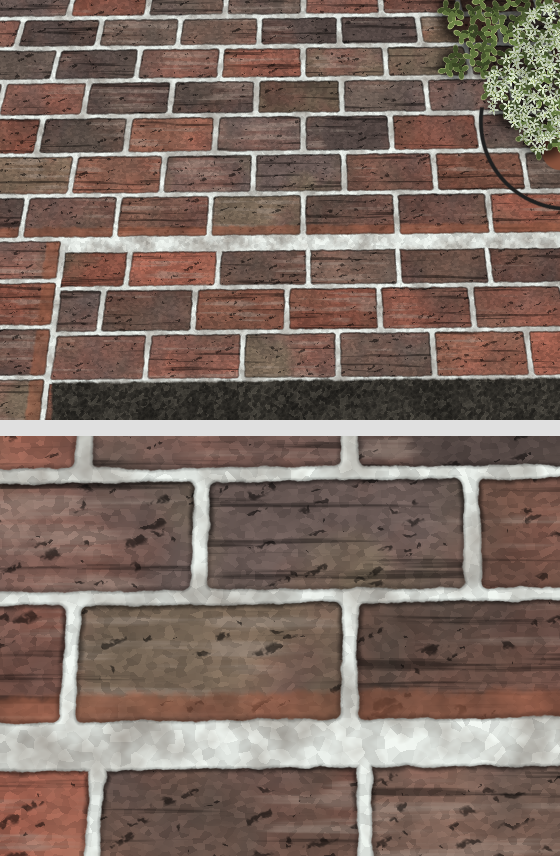
Top: the whole. Bottom: its middle third, enlarged.
Reproduce this texture procedurally as a Shadertoy shader.

```glsl
const vec3 MORTAR_LIGHT = vec3(.90, .92, .90);
const vec3 MORTAR_GREY = vec3(.62, .60, .57);
const vec3 BRICK_DARK = vec3(.37, .315, .30);
const vec3 BRICK_RED = vec3(.57, .345, .285);
const vec3 BRICK_OLIVE = vec3(.42, .375, .31);
const vec3 BRICK_ORANGE = vec3(.66, .40, .30);
const vec3 BRICK_DUST = vec3(.62, .57, .53);
const vec3 ASPHALT = vec3(.20, .19, .17);
const vec3 LEAF = vec3(.37, .45, .24);
const vec3 LEAF_RIM = vec3(.68, .73, .48);
const vec3 PETAL = vec3(.85, .89, .80);

struct Brick { vec2 id; vec2 q; vec2 size; };

vec2 hash2(vec2 p) {
  vec3 h = fract(p.xyx * vec3(.1031, .103, .0973));
  h += dot(h, h.yzx + 33.33);
  return fract((h.xx + h.yz) * h.zy);
}

// Layered sines
float waves(vec2 p) {
  float sum = 0., amp = .5;
  for (int i = 0; i < 5; i++) {
    p = mat2(.8, .6, -.6, .8) * p * 1.9 + 1.7;
    sum += amp * sin(p.x + 1.5 * sin(p.y));
    amp *= .6;
  }
  return sum;
}

// Nearest point distance and the random value of its cell
vec2 cellular(vec2 p) {
  vec2 best = vec2(9, 0);
  for (int k = 0; k < 9; k++) {
    vec2 cell = floor(p) + vec2(k % 3 - 1, k / 3 - 1);
    float d = length(cell + hash2(cell) - p);
    if (d < best.x) best = vec2(d, hash2(cell + 71.).x);
  }
  return best;
}

float fill(float d, float soft) { return 1. - smoothstep(-soft, soft, d); }

float disc(vec2 p, float x, float y, float r) { return length(p - vec2(x, y)) - r; }

float roundedBox(vec2 q, vec2 halfSize, float r) {
  vec2 e = abs(q) - halfSize + r;
  return length(max(e, 0.)) + min(max(e.x, e.y), 0.) - r;
}

// Row number and row height for courses that grow toward the viewer
vec2 courses(float t, float start, float a, float b) {
  float height = sqrt(max(a * a + 4. * b * (t - start), 1e-4));
  return vec2((height - a) / (2. * b), height);
}

Brick layBrick(float x, vec2 course, float width, float shift) {
  vec2 u = vec2(x / width + shift, course.x), size = vec2(width, course.y);
  return Brick(floor(u), (fract(u) - .5) * size, size);
}

vec3 brickColor(vec2 p, vec2 seed, float redness) {
  vec2 tone = hash2(seed + 40.), sp = p + seed * 3.1;
  float patches = waves(sp * 9.), streaks = waves(sp * vec2(2.5, 75));
  vec3 col = mix(BRICK_DARK, BRICK_RED, clamp(tone.x * tone.x + redness + .3 * patches, 0., 1.));
  float moss = .3 + .5 * step(.78, hash2(seed + 90.).x);
  col = mix(col, BRICK_OLIVE, moss * smoothstep(-.5, .6, waves(sp * 6. + 4.)));
  col *= .84 + .26 * tone.y + .1 * waves(sp * 16.);

  // Wire-cut grooves, pale dust and ragged pits
  col *= 1. - .4 * smoothstep(.45, .9, streaks);
  col = mix(col, BRICK_DUST, .45 * smoothstep(.25, .9, .6 * patches - .7 * streaks));
  vec2 pit = cellular(sp * vec2(48, 95) + .5 * waves(sp * 60.));
  float reach = 1.5 * max(pit.y - .7, 0.);
  col *= 1. - .5 * step(.7, pit.y) * (1. - smoothstep(.4 * reach, reach + .02, pit.x));
  return col * (.9 + .22 * cellular(sp * vec2(150, 210)).y);
}

// Outline of the leaves (bloom 0) or the flowers (bloom 1)
float plantOutline(vec2 p, float bloom) {
  float leaves = min(disc(p, 1.12, .98, .08), disc(p, 1.215, .94, .13));
  leaves = min(leaves, disc(p, 1.085, .86, .04));
  float flowers = min(disc(p, 1.25, .79, .092), disc(p, 1.295, .69, .055));
  flowers = min(flowers, disc(p, 1.31, .9, .09));
  return mix(min(leaves, flowers), flowers, bloom);
}

// Scattered star rosettes: depth inside the petals and a random tone
vec2 rosettes(vec2 p, float scale, float petals, float bloom) {
  vec2 best = vec2(-1, 0), g = p * scale;
  for (int k = 0; k < 9; k++) {
    vec2 cell = floor(g) + vec2(k % 3 - 1, k / 3 - 1);
    vec2 h = hash2(cell + 13. * petals), v = g - cell - h;
    float depth = .5 + .3 * cos(atan(v.y, v.x) * petals + 6.3 * h.x) - length(v);
    if (plantOutline((cell + h) / scale, bloom) < 0. && depth > best.x) best = vec2(depth, h.y);
  }
  return best;
}

void mainImage(out vec4 fragColor, in vec2 fragCoord) {
  float px = 1. / iResolution.y;
  vec2 p = fragCoord * px;
  float t = 1. - p.y + .01 * (p.x - .69), pierEdge = .15 - .12 * (t - .58);
  bool pier = t > .564 && p.x < pierEdge, lower = t > .583 && !pier;

  // Upper paving, lower step and left pier
  vec2 c = courses(t, .038, .0686, .00318);
  Brick brick = layBrick(p.x - .722, c, .187 + .0063 * c.x, -.45 * (1. - mod(floor(c.x), 2.)));
  if (lower) {
    c = courses(t, .583, .0955, .0038);
    float row = floor(c.x);
    brick = layBrick(p.x - .734, c, .2112 + .0065 * c.x, .115 * row * (row + 1.));
  }
  if (pier) brick = layBrick(p.x - pierEdge, courses(t, .564, .094, .0052), .22, 0.);
  vec2 seed = brick.id + (lower ? 23. : pier ? 51. : 7.);
  float rough = .0013 * waves(p * 22.) + .001 * waves(p * 75.);
  float d = roundedBox(brick.q, brick.size * .5 - vec2(.0065, .0055), .006) + rough;
  if (!pier && p.x > pierEdge) d = max(d, .018 - abs(t - .579) + rough);
  if (lower) d = max(d, pierEdge + .008 - p.x + rough);

  // Brick faces with exposed orange edges
  vec3 face = brickColor(p, seed, .22 * smoothstep(.3, .6, t));
  float edge = pier ? p.x - pierEdge + .04 : lower ? -1. : t - .537;
  float lip = smoothstep(-.004, .004, edge + 2. * rough);
  face = mix(face, BRICK_ORANGE * (.85 + .2 * waves(p * 25.)), .6 * lip);
  face *= 1. - (brick.q.y < 0. ? .5 : .25) * smoothstep(-.005, 0., d);

  // Mortar and asphalt
  vec3 mortar = mix(MORTAR_LIGHT, MORTAR_GREY, clamp(.25 + .55 * waves(p * 22.), 0., 1.));
  mortar *= (.92 + .14 * cellular(p * 120.).y) * mix(.75, 1., smoothstep(0., .003, d));
  vec3 col = mix(mortar, face, fill(d, px));
  vec2 gravel = cellular(p * 110. + .4 * waves(p * 80.));
  vec3 ground = ASPHALT * (.6 + .6 * gravel.y * gravel.y + .4 * gravel.x + .15 * waves(p * 14.));
  col = mix(col, ground, fill(max(.906 - t, .125 - p.x) + 2. * rough, 2. * px));

  // Pot, cable and plant shadow
  col = mix(col, BRICK_ORANGE * .8, fill(disc(p, 1.335, .64, .045), px));
  float cable = max(abs(disc(p, 1.352, .71, .207)), p.y - .74);
  col = mix(col, vec3(.12), fill(cable - .0045, px));
  col *= 1. - .6 * fill(plantOutline(p + vec2(0, .012), 0.), .02);

  // Variegated leaves below white flowers
  vec2 leaf = rosettes(p, 38., 3., 0.), flower = rosettes(p, 52., 5., 1.);
  vec3 leafColor = mix(LEAF_RIM, LEAF, smoothstep(.03, .14, leaf.x)) * (.55 + .6 * leaf.y);
  vec3 flowerColor = mix(PETAL, LEAF_RIM, smoothstep(.4, .6, flower.x)) * (.75 + .3 * flower.y);
  col = mix(col, leafColor, fill(-leaf.x, 38. * px));
  col = mix(col, flowerColor, fill(.1 - flower.x, 52. * px));
  fragColor = vec4(col, 1);
}
```
